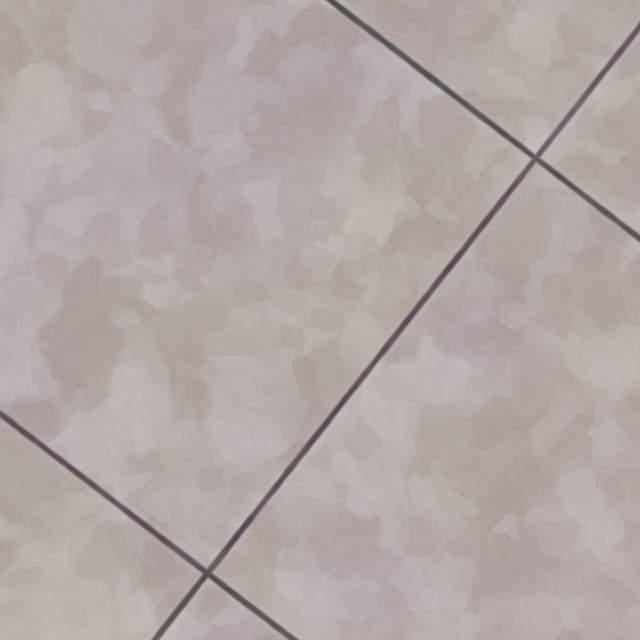
This texture is drawn by a three.js fragment shader. Its source:

```glsl
varying vec2 vUv;

vec2 hash2(vec2 p) {
  vec3 q = fract(p.xyx * vec3(0.1031, 0.1030, 0.0973));
  q += dot(q, q.yzx + 33.33);
  return fract((q.xx + q.yz) * q.zy);
}

float noise(vec2 p) {
  vec2 i = floor(p), f = fract(p);
  f = f * f * (3.0 - 2.0 * f);
  return mix(mix(hash2(i).x, hash2(i + vec2(1.0, 0.0)).x, f.x),
             mix(hash2(i + vec2(0.0, 1.0)).x, hash2(i + 1.0).x, f.x), f.y);
}

float fbm(vec2 p) {
  float sum = 0.0, amp = 0.533;
  for (int i = 0; i < 4; i++) {
    sum += amp * noise(p);
    p = mat2(1.6, 1.2, -1.2, 1.6) * p + 17.3;
    amp *= 0.5;
  }
  return sum;
}

// Random tone per cell, blended across soft cell borders
float flakes(vec2 p) {
  vec2 cell = floor(p);
  float sum = 0.0, total = 0.0;
  for (int y = -1; y <= 1; y++) {
    for (int x = -1; x <= 1; x++) {
      vec2 c = cell + vec2(float(x), float(y));
      vec2 d = c + hash2(c) - p;
      float w = exp(-22.0 * dot(d, d)) + 1e-5;
      sum += w * hash2(c + 71.7).y;
      total += w;
    }
  }
  return sum / total;
}

vec3 stone(vec2 p, vec2 seed) {
  vec2 q = p + seed;
  vec2 warp = vec2(fbm(q * 9.0), fbm(q * 9.0 + 43.0)) - 0.5;
  vec2 fine = vec2(fbm(q * 38.0 + 9.0), fbm(q * 38.0 + 61.0)) - 0.5;
  vec2 w = q + warp * 0.11 + fine * 0.025;

  // Cloudy patches over smaller chips
  float tone = 0.36 * flakes(w * 10.0) + 0.30 * flakes(w * 21.0 + 5.0)
             + 0.34 * fbm(w * 6.0 + 12.0);
  tone = smoothstep(0.18, 0.82, tone);
  vec3 color = mix(vec3(0.668, 0.622, 0.606), vec3(0.746, 0.718, 0.706), tone);

  // Pale hairline veins and a slow shift from pink to ochre
  float vein = 1.0 - smoothstep(0.0, 0.035, abs(fbm(w * 13.0 + 80.0) - 0.5));
  color += 0.014 * vein * smoothstep(0.4, 0.7, noise(q * 11.0));
  color += vec3(0.002, 0.005, -0.010) * (noise(q * 5.0 + 30.0) - 0.5) * 2.0;

  // Fine mottling
  color += 0.022 * (fbm(q * 70.0) - 0.5) + 0.008 * (noise(q * 260.0) - 0.5);
  return color;
}

void main() {
  // Distances from the two joints that cross at the upper right
  vec2 q = vUv - vec2(0.8372, 0.7526);
  vec2 pos = vec2(dot(q, vec2(0.610, 0.792)), dot(q, vec2(0.7843, -0.6205)));
  float size = 0.8266;
  vec2 grid = pos / size;
  vec2 dist = abs(fract(grid + 0.5) - 0.5) * size;

  vec3 color = stone(vUv, hash2(floor(grid) + 20.0) * 30.0);
  color += vec3(0.006, -0.001, 0.003) * smoothstep(-0.05, 0.5, pos.y);

  // Faint bright lip beside the joints
  vec2 lip = exp(-pow((dist - 0.010) / 0.004, vec2(2.0)));
  color += 0.016 * max(lip.x, lip.y);

  // Grout changes from plum to grey-green between segments
  float plumAcross = (1.0 - smoothstep(-0.02, 0.02, pos.y))
                   * (1.0 - smoothstep(-0.5, -0.3, pos.x));
  float plumAlong = smoothstep(-0.85, -0.80, pos.x);
  float plum = dist.x < dist.y ? plumAcross : plumAlong;
  vec3 grout = mix(vec3(0.335, 0.335, 0.320), vec3(0.375, 0.320, 0.350), plum);
  grout += 0.05 * smoothstep(-0.25, 0.15, pos.x) * plumAlong * step(dist.y, dist.x);
  grout += 0.07 * (noise(vUv * 24.0) - 0.5) + 0.04 * (noise(vUv * 90.0) - 0.5);

  // Soft joints with slightly worn edges
  vec2 edge = dist + 0.0012 * (noise(vUv * 60.0) - 0.5);
  vec2 joint = 1.0 - smoothstep(0.0018, 0.0072, edge);
  color = mix(color, grout, max(joint.x, joint.y));

  gl_FragColor = vec4(color, 1.0);
}
```
